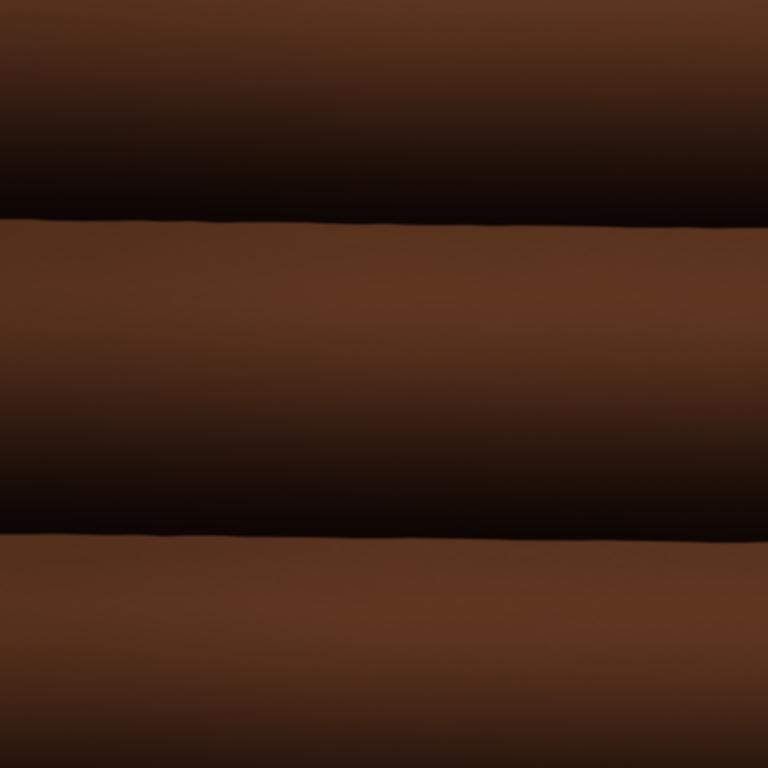
This texture is drawn by a Shadertoy shader. Its source:

```glsl
const vec3 LIGHT = vec3(0.373, 0.211, 0.126);
const vec3 DARK = vec3(0.042, 0.016, 0.010);
const float PERIOD = 0.409;          // slat height
const float EDGE_HEIGHT = 0.7174;    // height of one slat edge at the left side
const float EDGE_SLOPE = -0.0117;
const float EDGE_WOBBLE = 0.0018;
const float EDGE_SOFTNESS = 0.016;   // in slat heights
const float SHADE_START = 0.2;
const float SHADE_END = 1.1;
const float TOP_DIM = 0.06;          // slight falloff below each edge
const float LEFT_DIM = 0.08;
const float SLAT_VARIATION = 0.02;
const float GRAIN = 0.018;

float hash(vec2 p) {
    vec3 q = fract(vec3(p.xyx) * 0.1031);
    q += dot(q, q.yzx + 33.33);
    return fract((q.x + q.y) * q.z);
}

float valueNoise(vec2 p) {
    vec2 cell = floor(p);
    vec2 f = fract(p);
    f = f * f * (3.0 - 2.0 * f);
    float low = mix(hash(cell), hash(cell + vec2(1.0, 0.0)), f.x);
    float high = mix(hash(cell + vec2(0.0, 1.0)), hash(cell + vec2(1.0)), f.x);
    return mix(low, high, f.y);
}

void mainImage(out vec4 fragColor, in vec2 fragCoord) {
    vec2 uv = fragCoord / iResolution.xy;

    // Tilted slat coordinate: 0 at the top edge, 1 at the bottom edge
    float edge = EDGE_HEIGHT + EDGE_SLOPE * uv.x;
    float down = (edge - uv.y) / PERIOD;
    float row = floor(down + 0.5);
    float wobble = valueNoise(vec2(uv.x * 28.0, row * 7.0 + 20.0)) - 0.5;
    down += wobble * EDGE_WOBBLE / PERIOD;
    float slat = floor(down);
    float t = down - slat;

    // Rounded shading from the lit top into the shadowed bottom
    float shade = smoothstep(SHADE_START, SHADE_END, t);
    vec3 color = mix(LIGHT, DARK, shade);
    color *= 1.0 - TOP_DIM * (1.0 - smoothstep(0.0, 0.25, t));

    // Uneven light, slat variation and faint horizontal streaks
    color *= 1.0 - LEFT_DIM * (1.0 - smoothstep(0.0, 0.55, uv.x));
    color *= 1.0 + SLAT_VARIATION * (hash(vec2(slat + 11.0, 3.0)) - 0.5);
    float streaks = valueNoise(uv * vec2(9.0, 70.0)) - 0.5;
    float grain = valueNoise(uv * vec2(110.0, 190.0) + 40.0) - 0.5;
    color *= 1.0 + GRAIN * (streaks + grain);

    // Soft boundary below the shadow of the slat above
    float pixel = 1.0 / (iResolution.y * PERIOD);
    float lit = smoothstep(0.0, max(EDGE_SOFTNESS, 1.5 * pixel), t);
    fragColor = vec4(mix(DARK, color, lit), 1.0);
}
```
